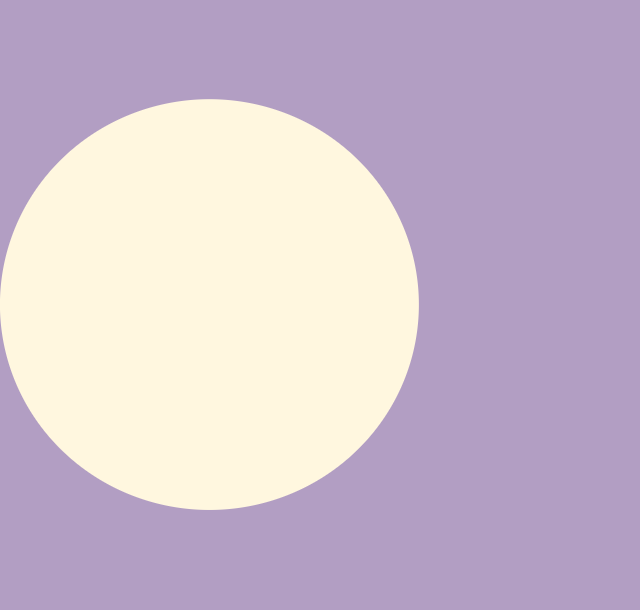
A Shadertoy shader for this background:

```glsl
const vec3 LILAC = vec3(0.698, 0.620, 0.765);
const vec3 CREAM = vec3(1.0, 0.969, 0.875);

// Approximate signed distance to an ellipse, negative inside
float ellipseDistance(vec2 point, vec2 center, vec2 radii) {
    vec2 offset = point - center;
    float level = length(offset / radii);
    float slope = length(offset / (radii * radii));
    return level * (level - 1.0) / max(slope, 1e-4);
}

// Coverage of a shape, softened over one pixel
float coverage(float signedDistance, float pixelSize) {
    return clamp(0.5 - signedDistance / pixelSize, 0.0, 1.0);
}

void mainImage(out vec4 fragColor, in vec2 fragCoord) {
    // Canvas height is one unit; x is scaled by the aspect ratio
    vec2 canvas = vec2(iResolution.x / iResolution.y, 1.0);
    vec2 point = fragCoord / iResolution.y;

    // Slightly wide disc touching the left edge
    vec2 center = vec2(0.3272, 0.5007) * canvas;
    vec2 radii = vec2(0.3273, 0.3367) * canvas;
    float disc = coverage(ellipseDistance(point, center, radii), 1.0 / iResolution.y);

    fragColor = vec4(mix(LILAC, CREAM, disc), 1.0);
}
```
